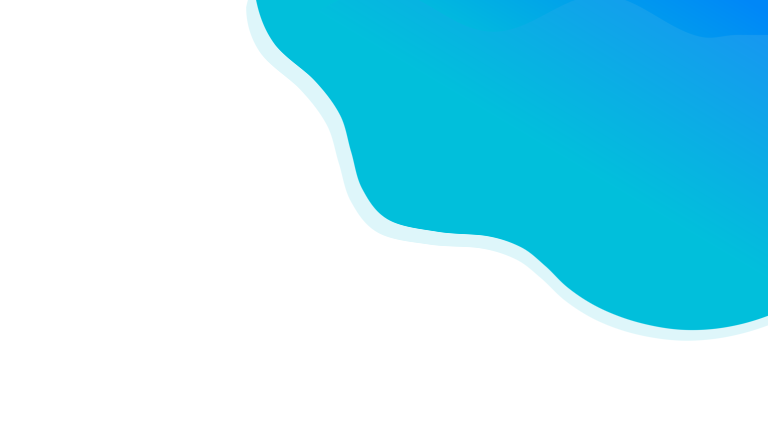
Write a Shadertoy shader that draws this background.

```glsl
// Teal-to-blue wavy blob with a pale rim, hanging from the top right corner of a white canvas.

// Blob radius in canvas heights, every 5 degrees from -5 (left) to 95 (down)
const float RADII[21] = float[21](
    1.190, 1.185, 1.148, 1.067, 1.026, 1.027, 1.036,
    1.016, 0.935, 0.850, 0.809, 0.803, 0.811, 0.813,
    0.809, 0.801, 0.790, 0.774, 0.754, 0.731, 0.706);

// Catmull-Rom interpolation of the radius at an angle in degrees
float blobRadius(float angle) {
    float k = clamp(angle / 5.0 + 1.0, 1.0, 18.999);
    int i = int(k);
    float f = k - float(i);
    float a = RADII[i - 1], b = RADII[i], c = RADII[i + 1], d = RADII[i + 2];
    return b + 0.5 * f * (c - a + f * (2.0 * a - 5.0 * b + 4.0 * c - d
                     + f * (3.0 * (b - c) + d - a)));
}

// Lower edge of the top wave, measured down from the top
float waveDepth(float x) {
    float u = 0.384 - x;
    float swell = 0.035 + 0.03 * u - 0.046 * cos(12.28 * u);
    return mix(0.081, swell, smoothstep(0.05, 0.16, x));
}

// Smooth coverage, positive distance is inside
float cover(float dist) {
    return smoothstep(-0.75, 0.75, dist * iResolution.y);
}

void mainImage(out vec4 fragColor, in vec2 fragCoord) {
    // Origin at the top right corner, x to the left and y down, in canvas heights
    vec2 p = (iResolution.xy - fragCoord) / iResolution.y;
    float radius = length(p);
    float angle = degrees(atan(p.y, p.x));

    // Diagonal gradient of the body
    vec3 teal = vec3(0.005, 0.75, 0.86);
    float bodyMix = clamp(1.0 - dot(p, vec2(0.913, 1.54)), 0.0, 1.0);
    vec3 body = mix(teal, vec3(0.10, 0.57, 0.955), bodyMix);

    // Deeper blue wave along the top
    float waveMix = clamp(1.06 - dot(p, vec2(1.16, 1.955)), 0.0, 1.0);
    vec3 wave = mix(teal, vec3(0.0, 0.53, 0.97), waveMix);
    body = mix(body, wave, cover(waveDepth(p.x) - p.y));

    // Pale rim: the same outline, turned and enlarged, thinner at both ends
    float rimScale = 1.035 - 0.019 * exp(-angle / 4.0) - 0.01 * smoothstep(60.0, 90.0, angle);
    float rim = cover(blobRadius(angle - 0.8) * rimScale - radius);

    vec3 color = mix(vec3(1.0), vec3(0.87, 0.965, 0.98), rim);
    color = mix(color, body, cover(blobRadius(angle) - radius));
    fragColor = vec4(color, 1.0);
}
```
